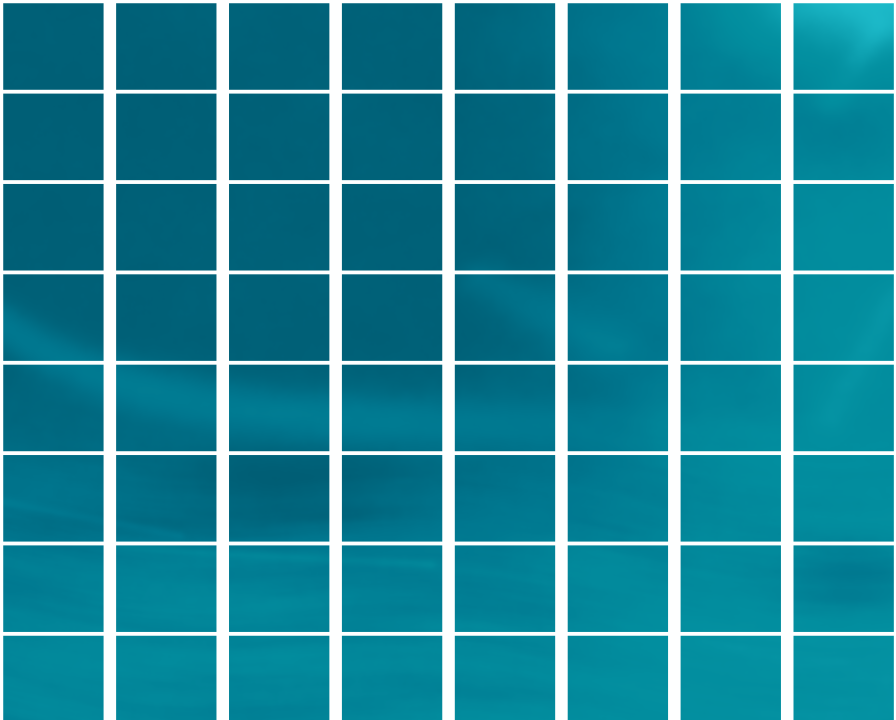
This pattern is drawn by a Shadertoy shader. Its source:

```glsl
// An 8 by 8 grid of panes over one continuous field of teal water.
// White bars come from a repeated box; the light is built from soft gradients,
// sloping beams and stretched noise, then mapped through a colour ramp.
#define PITCH vec2(0.1260, 0.1255)
#define PANE vec2(0.1120, 0.1202)
#define MARGIN vec2(0.0036, 0.0045)
#define DEEP vec3(0.0, 0.365, 0.455)
#define MIDDLE vec3(0.0, 0.465, 0.56)
#define SHALLOW vec3(0.01, 0.56, 0.625)
#define GLOW vec3(0.12, 0.74, 0.80)
#define BAR vec3(0.995, 1.0, 1.0)
#define RIPPLE 0.42
#define GRAIN 0.05

float hash(vec2 p) {
    p = fract(p * vec2(0.1031, 0.1137));
    p += dot(p, p.yx + 33.33);
    return fract((p.x + p.y) * p.x * 17.0);
}

float noise(vec2 p) {
    vec2 i = floor(p), f = fract(p);
    f = f * f * (3.0 - 2.0 * f);
    return mix(mix(hash(i), hash(i + vec2(1, 0)), f.x),
               mix(hash(i + vec2(0, 1)), hash(i + vec2(1, 1)), f.x), f.y);
}

float fbm(vec2 p) {
    float sum = 0.0, amp = 0.5;
    for (int i = 0; i < 4; i++) {
        sum += amp * noise(p);
        p = p * 2.03 + 17.3;
        amp *= 0.5;
    }
    return sum;
}

float bell(float d, float width) {
    return exp(-d * d / (width * width));
}

float blob(vec2 p, vec2 centre, vec2 size) {
    vec2 d = (p - centre) / size;
    return exp(-dot(d, d));
}

// Soft segment of light between two points
float beam(vec2 p, vec2 a, vec2 b, float width) {
    vec2 ab = b - a;
    float h = clamp(dot(p - a, ab) / dot(ab, ab), 0.0, 1.0);
    return bell(length(p - a - ab * h), width);
}

float waterLight(vec2 p) {
    // Broad brightening toward the right and the bottom
    float cloud = fbm(p * vec2(5.0, 6.0) + 3.0) - 0.47;
    float right = 0.70 * smoothstep(0.50, 0.96, p.x + 0.15 * cloud);
    float low = 0.62 * smoothstep(0.54, 0.02, p.y);
    float light = 0.12 + right + low - right * low * 1.1 + 0.18 * cloud;

    // Long curved band and slanting shafts
    float curve = 0.405 + 0.145 * exp(-6.0 * p.x);
    light += 0.36 * bell(p.y - curve, 0.035) * smoothstep(0.85, 0.35, p.x);
    light += 0.22 * beam(p, vec2(0.54, 0.61), vec2(0.68, 0.52), 0.032);
    light += 0.20 * beam(p, vec2(1.0, 0.59), vec2(0.925, 0.42), 0.022);
    light += 0.18 * beam(p, vec2(0.98, 0.96), vec2(0.93, 0.86), 0.020);
    light += 0.12 * beam(p, vec2(0.0, 0.304), vec2(0.2, 0.256), 0.006);
    light += 0.13 * beam(p, vec2(0.13, 0.24), vec2(0.48, 0.215), 0.007);

    // Shaded pockets and the bright upper corner
    light -= 0.30 * blob(p, vec2(0.32, 0.31), vec2(0.14, 0.06));
    light -= 0.20 * blob(p, vec2(0.10, 0.27), vec2(0.12, 0.035));
    light -= 0.30 * blob(p, vec2(0.95, 0.20), vec2(0.08, 0.05));
    light -= 0.16 * blob(p, vec2(0.95, 0.82), vec2(0.09, 0.07));
    light += 0.72 * blob(p, vec2(0.97, 1.02), vec2(0.16, 0.09));

    // Sloping ripples near the floor, fine mottling everywhere
    float slope = p.y + 0.10 * p.x + 0.02 * sin(p.x * 9.0);
    float ripples = fbm(vec2(p.x * 3.5, slope * 26.0)) - 0.47;
    light += RIPPLE * ripples * smoothstep(0.50, 0.22, p.y);
    return light + GRAIN * (fbm(p * vec2(75.0, 60.0)) - 0.47);
}

vec3 waterColour(float light) {
    vec3 colour = mix(DEEP, MIDDLE, smoothstep(0.0, 0.52, light));
    colour = mix(colour, SHALLOW, smoothstep(0.40, 0.95, light));
    return mix(colour, GLOW, smoothstep(0.90, 1.65, light));
}

// Antialiased coverage of the panes, measured from the upper left
float paneMask(vec2 p) {
    vec2 q = vec2(p.x, 1.0 - p.y) - MARGIN;
    vec2 d = abs(mod(q + 0.5 * (PITCH - PANE), PITCH) - 0.5 * PITCH);
    vec2 cover = clamp((0.5 * PANE - d) * iResolution.xy + 0.5, 0.0, 1.0);
    return cover.x * cover.y;
}

void mainImage(out vec4 fragColor, in vec2 fragCoord) {
    vec2 uv = fragCoord / iResolution.xy;
    vec3 water = waterColour(waterLight(uv));
    fragColor = vec4(mix(BAR, water, paneMask(uv)), 1.0);
}
```
